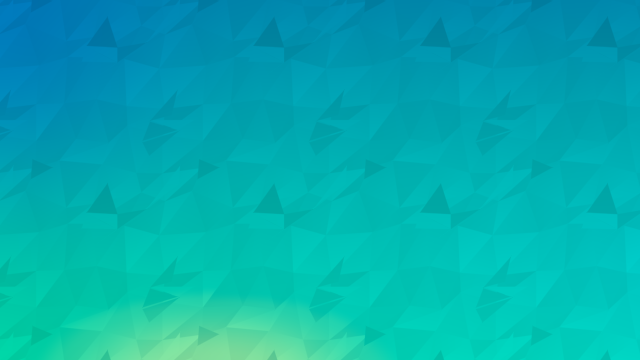
This background is drawn by a WebGL 1 fragment shader. Its source:

```glsl
precision highp float;
// Low-poly facets tiled over a blue to teal gradient with a pale green glow at the bottom.

uniform vec2 u_resolution;

#define TILE 0.463        // tile size, in canvas heights
#define CELLS 5.0         // mesh cells per tile side
#define JITTER 0.62       // vertex displacement, in cells
#define FACET_SHADE 0.055 // brightness range of the mesh facets
#define FACET_TILT 0.035  // brightness slope inside a facet
#define SKY vec3(0.0, 0.53, 0.675)
#define TEAL vec3(0.0, 0.705, 0.69)
#define MINT vec3(0.0, 0.82, 0.68)
#define CORNER_BLUE vec3(0.0, 0.45, 0.73)
#define GLOW vec3(0.52, 0.87, 0.61)

vec2 hash22(vec2 p) {
  vec3 q = fract(p.xyx * vec3(0.1031, 0.1030, 0.0973));
  q += dot(q, q.yzx + 33.33);
  return fract((q.xx + q.yz) * q.zy);
}

// Wrap a cell index so that the mesh repeats on every tile.
vec2 wrapCell(vec2 cell) {
  return floor(mod(cell + 0.5, CELLS));
}

vec2 meshVertex(vec2 cell) {
  return cell + (hash22(wrapCell(cell) + 3.0) - 0.5) * JITTER;
}

// Signed distance to the line through a and b.
float edgeDistance(vec2 p, vec2 a, vec2 b) {
  vec2 e = normalize(b - a);
  return e.x * (p.y - a.y) - e.y * (p.x - a.x);
}

// Smooth coverage of a triangle with either winding.
float triangle(vec2 p, vec2 a, vec2 b, vec2 c, float blur) {
  float winding = sign(edgeDistance(c, a, b));
  float d = min(edgeDistance(p, a, b), min(edgeDistance(p, b, c), edgeDistance(p, c, a)) * 1.0);
  if (winding < 0.0) {
    d = min(-edgeDistance(p, a, b), min(-edgeDistance(p, b, c), -edgeDistance(p, c, a)));
  }
  return smoothstep(-blur, blur, d);
}

// Brightness of the jittered triangle mesh; p is in cells.
float meshShade(vec2 p, float blur) {
  vec2 base = floor(p);
  float total = 0.0;
  float weight = 0.0001;
  for (int j = -1; j <= 1; j++) {
    for (int i = -1; i <= 1; i++) {
      vec2 cell = base + vec2(float(i), float(j));
      vec2 a = meshVertex(cell);
      vec2 b = meshVertex(cell + vec2(1.0, 0.0));
      vec2 c = meshVertex(cell + vec2(0.0, 1.0));
      vec2 d = meshVertex(cell + 1.0);
      for (int k = 0; k < 2; k++) {
        vec2 corner = k == 0 ? a : d;
        vec2 rnd = hash22(wrapCell(cell) + 17.0 + 29.0 * float(k)) - 0.5;
        float cover = triangle(p, corner, b, c, blur);
        total += cover * (rnd.x * FACET_SHADE + dot(p - corner, rnd.yx) * FACET_TILT);
        weight += cover;
      }
    }
  }
  return total / weight;
}

// Lay one stronger facet over the mesh, repeated on every tile.
void accent(inout float shade, vec2 p, vec2 a, vec2 b, vec2 c, float level, float blur) {
  vec2 center = (a + b + c) / 3.0;
  vec2 q = fract(p - center + 0.5) - 0.5 + center;
  shade = mix(shade, level, triangle(q, a, b, c, blur));
}

void main() {
  vec2 uv = gl_FragCoord.xy / u_resolution;
  vec2 pos = vec2(gl_FragCoord.x / u_resolution.y, 1.0 - uv.y); // y runs down
  vec2 t = pos / TILE;
  float px = 0.8 / (u_resolution.y * TILE);

  // Facets
  float shade = meshShade(t * CELLS, px * CELLS);
  accent(shade, t, vec2(0.52, 0.28), vec2(0.705, 0.285), vec2(0.705, 0.375), 0.025, px);
  accent(shade, t, vec2(0.52, 0.28), vec2(0.705, 0.375), vec2(0.49, 0.37), 0.022, px);
  accent(shade, t, vec2(0.705, 0.375), vec2(0.88, 0.255), vec2(1.075, 0.105), 0.02, px);
  accent(shade, t, vec2(0.895, 0.235), vec2(1.08, -0.005), vec2(1.075, 0.105), 0.03, px);
  accent(shade, t, vec2(0.9, 0.72), vec2(1.065, 0.78), vec2(1.165, 0.72), 0.025, px);
  accent(shade, t, vec2(0.645, 0.10), vec2(0.52, 0.275), vec2(0.705, 0.285), -0.075, px);
  accent(shade, t, vec2(0.705, 0.285), vec2(0.88, 0.255), vec2(0.705, 0.375), -0.05, px);
  accent(shade, t, vec2(0.195, 0.955), vec2(0.315, 1.005), vec2(0.185, 1.075), -0.065, px);
  accent(shade, t, vec2(0.855, 0.845), vec2(0.9, 0.73), vec2(1.065, 0.78), -0.04, px);
  accent(shade, t, vec2(0.855, 0.855), vec2(1.075, 0.785), vec2(0.895, 0.935), -0.035, px);
  accent(shade, t, vec2(0.9, 0.725), vec2(1.065, 0.54), vec2(1.03, 0.69), -0.04, px);

  // Vertical gradient, bluer toward the lower right and greener at the lower left
  vec3 color = pos.y < 0.5 ? mix(SKY, TEAL, pos.y * 2.0) : mix(TEAL, MINT, pos.y * 2.0 - 1.0);
  color.b += smoothstep(0.2, 0.9, pos.y) * mix(-0.045, 0.07, uv.x);
  color = mix(color, CORNER_BLUE, 0.8 * exp(-dot(pos, pos) * 5.0));

  // Glow with a faceted rim
  vec2 g = (pos - vec2(0.60, 1.05)) / vec2(0.50, 0.235);
  float reach = 1.0 - length(g) + shade * 1.5;
  float glow = 0.22 * smoothstep(-0.05, 0.1, reach) + 0.75 * smoothstep(0.0, 0.75, reach);
  color = mix(color, GLOW, glow);

  gl_FragColor = vec4(clamp(color * (1.0 + shade * 1.2), 0.0, 1.0), 1.0);
}
```
